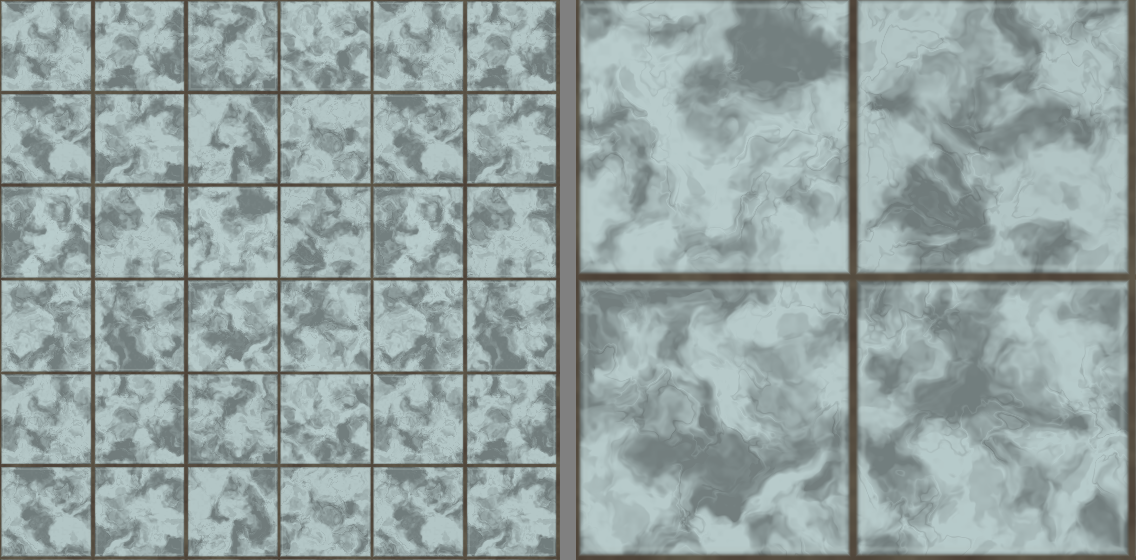
Left: the whole. Right: its middle third, enlarged.
Reproduce this texture procedurally as a three.js fragment shader.

```glsl
// Six by six glazed wall tiles in mottled blue-grey with thin brown grout.
// Warped fractal noise clouds each glaze, its contours give mineral rims,
// and the set of tiles recurs every four columns and rows.
varying vec2 vUv;

float hash(vec2 p) {
  vec3 q = fract(vec3(p.xyx) * 0.1031);
  q += dot(q, q.yzx + 33.33);
  return fract((q.x + q.y) * q.z);
}

float noise(vec2 p) {
  vec2 i = floor(p);
  vec2 f = fract(p);
  f = f * f * (3.0 - 2.0 * f);
  return mix(mix(hash(i), hash(i + vec2(1.0, 0.0)), f.x),
             mix(hash(i + vec2(0.0, 1.0)), hash(i + 1.0), f.x), f.y);
}

float fbm(vec2 p) {
  float sum = 0.0;
  float weight = 0.5;
  for (int i = 0; i < 4; i++) {
    sum += weight * noise(p);
    p = mat2(1.6, 1.2, -1.2, 1.6) * p + 17.3;
    weight *= 0.5;
  }
  return sum / 0.9375;
}

// Thin band around one level of a noise field
float contour(float value, float level, float width) {
  return 1.0 - smoothstep(0.0, width, abs(value - level));
}

vec3 glaze(vec2 p) {
  // Clouds with curled, broken outlines
  vec2 warp = vec2(fbm(p * 0.8 + 5.2), fbm(p * 0.8 + 41.7)) - 0.5;
  float cloud = fbm(p + 2.4 * warp);
  float tone = smoothstep(0.22, 0.67, cloud);

  // Dark and pale mineral rims, fading in and out
  float blobs = fbm(p * 1.5 + 1.5 * warp + 73.0);
  float patches = smoothstep(0.35, 0.65, noise(p * 0.9 + 29.0));
  tone -= 0.22 * contour(blobs, 0.43, 0.035) * patches;
  tone += 0.16 * contour(blobs, 0.50, 0.030) * patches;
  tone -= 0.24 * smoothstep(0.60, 0.70, blobs);

  // Fine grain
  tone += 0.12 * (noise(p * 7.0) - 0.5);
  return mix(vec3(0.445, 0.490, 0.490), vec3(0.710, 0.785, 0.785),
             clamp(tone, 0.0, 1.0));
}

void main() {
  // Tile grid counted from the upper left, with slightly uneven rows
  vec2 grid = vec2(vUv.x / 0.1661, (1.0 - vUv.y) / 0.1665);
  grid.y += 0.015 * pow(sin(grid.y * 0.7854), 2.0);
  vec2 cell = mod(floor(grid), 4.0);
  vec2 local = fract(grid);

  // Distance to the nearest joint, whose width varies from line to line
  vec2 joint = floor(grid + 0.5);
  vec2 gap = abs(grid - joint);
  vec2 halfWidth = vec2(0.0175, 0.0155)
                 + vec2(0.004, 0.002) * sin(joint * 1.5708 - 0.7854);
  vec2 inset = gap - halfWidth;
  float edge = min(inset.x, inset.y);

  // Each tile samples its own region of the glaze
  vec2 region = 60.0 * vec2(hash(cell + 3.1), hash(cell + 19.7));
  vec3 color = glaze(local * 6.0 + region);
  color *= 0.98 + 0.04 * hash(cell + 8.4);

  // Pale glazed lip and soft shade beside the joint
  float lip = contour(edge, 0.022, 0.014);
  color = mix(color, vec3(0.70, 0.76, 0.75), 0.30 * lip);
  color *= 1.0 - 0.16 * (1.0 - smoothstep(0.0, 0.018, edge));

  // Brown grout with olive, worn stretches
  float wear = noise(grid * 5.0 + 11.0);
  vec3 grout = mix(vec3(0.30, 0.255, 0.215), vec3(0.37, 0.345, 0.285), wear);
  grout *= 0.94 + 0.12 * noise(grid * 38.0);
  color = mix(grout, color, smoothstep(-0.008, 0.008, edge));

  gl_FragColor = vec4(color, 1.0);
}
```
